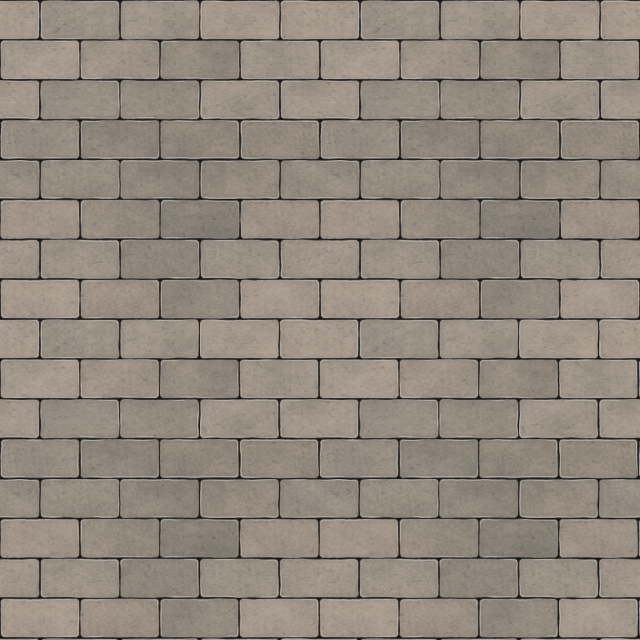
Give the GLSL for this texture, as a Shadertoy shader.

```glsl
const float TAU = 6.2831853;
const float COURSES = 16.05;
const float BRICKS_UPPER = 8.0;
const float BRICKS_LOWER = 8.02;
const vec2 VARIATION_PERIOD = vec2(4.0, 8.0);
const float JOINT_HALF_WIDTH = 0.0013;
const float CORNER_RADIUS = 0.0056;

const vec3 STONE_LIGHT = vec3(0.612, 0.572, 0.523);
const vec3 STONE_DARK = vec3(0.562, 0.529, 0.485);
const vec3 RIM_COLOR = vec3(0.73, 0.71, 0.68);
const vec3 JOINT_EDGE = vec3(0.25, 0.24, 0.23);
const vec3 JOINT_DEEP = vec3(0.09, 0.09, 0.08);

float hash(vec2 p) {
    return fract(sin(dot(p, vec2(127.1, 311.7))) * 43758.5453);
}

float valueNoise(vec2 p) {
    vec2 cell = floor(p);
    vec2 f = fract(p);
    f = f * f * (3.0 - 2.0 * f);
    float low = mix(hash(cell), hash(cell + vec2(1.0, 0.0)), f.x);
    float high = mix(hash(cell + vec2(0.0, 1.0)), hash(cell + 1.0), f.x);
    return mix(low, high, f.y);
}

float fbm(vec2 p) {
    float sum = 0.0;
    float amplitude = 0.5;
    for (int octave = 0; octave < 4; octave++) {
        sum += amplitude * valueNoise(p);
        p = p * 2.03 + 17.3;
        amplitude *= 0.6;
    }
    return sum / 1.09;
}

float roundedBox(vec2 p, vec2 halfSize, float radius) {
    vec2 q = abs(p) - halfSize + radius;
    return length(max(q, 0.0)) + min(max(q.x, q.y), 0.0) - radius;
}

// Running bond, counted from the top left; even courses shift by half a brick
vec2 bondCoordinates(vec2 uv, vec2 count) {
    vec2 grid = vec2(uv.x, 1.0 - uv.y) * count;
    grid.x += 0.5 * mod(floor(grid.y) + 1.0, 2.0);
    return grid;
}

// Slow change of brightness over one group of bricks
float groupDrift(vec2 group) {
    return 0.6 * cos(TAU * (group.x - 0.12)) + 0.42 * cos(TAU * (group.y - 0.05));
}

// Broad stains, cloudy mottling, fine grain and small dark pits
vec3 stoneColor(vec2 p, float tone, float warmth) {
    float stains = valueNoise(p * vec2(20.0, 28.0) + 60.0) - 0.5;
    float clouds = fbm(p * vec2(70.0, 90.0)) - 0.5;
    float grain = valueNoise(p * vec2(290.0, 350.0)) - 0.5;
    float pits = smoothstep(0.58, 0.85, fbm(p * vec2(130.0, 170.0) + 40.0));
    float level = 0.8 + tone + 1.1 * stains + 1.3 * clouds + 1.0 * grain;
    vec3 color = mix(STONE_DARK, STONE_LIGHT, clamp(level, -1.3, 2.4));
    color += (warmth - 0.5) * vec3(0.007, 0.0, -0.006);
    return color * (1.0 - 0.11 * pits);
}

// Worn pale line just inside the brick outline, broken up by wear
float rimMask(float dist, float wear) {
    float band = 1.0 - smoothstep(0.0002, 0.0014, abs(dist + 0.0014));
    return band * mix(0.08, 1.0, smoothstep(0.35, 0.75, wear));
}

vec3 jointColor(float dist) {
    return mix(JOINT_EDGE, JOINT_DEEP, smoothstep(0.0, 0.0022, dist));
}

void mainImage(out vec4 fragColor, in vec2 fragCoord) {
    vec2 uv = fragCoord / iResolution.xy;
    float pixel = 1.0 / min(iResolution.x, iResolution.y);

    // The lower half is laid slightly tighter
    float upperCourses = step(uv.y, 1.0 - 8.0 / COURSES);
    vec2 count = vec2(mix(BRICKS_UPPER, BRICKS_LOWER, upperCourses), COURSES);

    // Brick identity and position inside it, in canvas units
    vec2 grid = bondCoordinates(uv, count);
    vec2 brickId = mod(floor(grid), VARIATION_PERIOD);
    vec2 brickSize = 1.0 / count;
    vec2 local = (fract(grid) - 0.5) * brickSize;
    vec2 surface = local + brickId * vec2(0.73, 0.57) + 0.31;

    // Brightness and hue of this brick
    float tone = 1.0 * (hash(brickId + 3.7) - 0.5);
    tone += groupDrift((brickId + 0.5) / VARIATION_PERIOD);
    float warmth = hash(brickId + 19.1);

    // Slightly uneven outline
    float wobble = valueNoise(surface * 50.0) - 0.5;
    float chips = valueNoise(surface * 210.0 + 9.0) - 0.5;
    vec2 halfSize = 0.5 * brickSize - JOINT_HALF_WIDTH;
    float dist = roundedBox(local, halfSize, CORNER_RADIUS);
    dist += 0.0015 * wobble + 0.0005 * chips;

    // Face, with a soft dirty margin and a pale rim
    vec3 color = stoneColor(surface, tone, warmth);
    color *= 1.0 - 0.04 * smoothstep(-0.009, -0.002, dist);
    float wear = valueNoise(surface * 40.0 + 25.0);
    color = mix(color, RIM_COLOR, 0.75 * rimMask(dist, wear));

    // Joint
    float edge = max(0.5 * pixel, 0.0006);
    color = mix(color, jointColor(dist), smoothstep(-edge, edge, dist));

    fragColor = vec4(color, 1.0);
}
```
